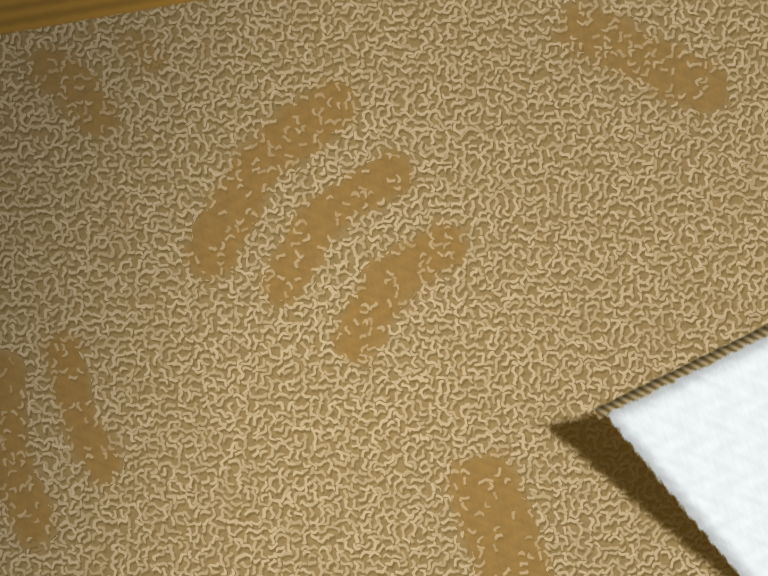
This texture is drawn by a Shadertoy shader. Its source:

```glsl
const vec3 GROUND = vec3(0.585, 0.490, 0.320);
const vec3 GROOVE = vec3(0.430, 0.360, 0.200);
const vec3 YARN = vec3(0.785, 0.700, 0.560);
const vec3 WORN = vec3(0.580, 0.455, 0.255);
const vec3 SHADOW = vec3(0.260, 0.195, 0.075);
const vec3 FLEECE = vec3(0.935, 0.955, 0.955);
const vec3 WOOD = vec3(0.600, 0.450, 0.190);

vec3 hash3(vec2 p) {
    vec3 q = fract(p.xyx * vec3(0.1031, 0.1030, 0.0973));
    q += dot(q, q.yxz + 33.33);
    return fract((q.xxy + q.yzz) * q.zyx);
}

// Smooth variation in -1..1 from layered, rotated sines
float waves(vec2 p) {
    float sum = 0.0, amp = 0.5;
    for (int i = 0; i < 4; i++) {
        sum += amp * sin(p.x + 1.7 * sin(p.y)) * cos(p.y + 0.6);
        p = mat2(1.2, 1.5, -1.5, 1.2) * p + 2.3;
        amp *= 0.6;
    }
    return sum;
}

float segment(vec2 p, vec2 a, vec2 b) {
    vec2 d = b - a;
    return length(p - a - d * clamp(dot(p - a, d) / dot(d, d), 0.0, 1.0));
}

// Signed distance to a line, positive on the left of a -> b
float side(vec2 p, vec2 a, vec2 b) {
    vec2 d = normalize(b - a);
    return d.x * (p.y - a.y) - d.y * (p.x - a.x);
}

// Curled yarn loops, one per jittered cell; wear removes some of them
float loops(vec2 p, float cell, float wear) {
    vec2 g = p / cell, id = floor(g);
    float top = 0.0;
    for (int j = -1; j <= 1; j++)
    for (int i = -1; i <= 1; i++) {
        vec2 c = id + vec2(i, j);
        vec3 r = hash3(c + 17.0), s = hash3(c + 71.0);
        vec2 q = g - c - 0.5 - 0.5 * (r.xy - 0.5);
        float angle = 0.35 + 2.8 * (r.z - 0.5);
        q = mat2(cos(angle), -sin(angle), sin(angle), cos(angle)) * q;
        q.y += 0.17 * sin(q.x * 4.5 + 6.28 * s.x);
        float halfLen = mix(0.25, 0.65, s.y) * (1.0 - 0.35 * wear);
        float d = length(vec2(max(abs(q.x) - halfLen, 0.0), q.y));
        float kept = step(0.68 * wear, s.z);
        top = max(top, kept * mix(0.6, 1.0, r.x) * smoothstep(0.33, 0.08, d));
    }
    return top;
}

// Flattened curved band through three points
float band(vec2 p, vec2 a, vec2 b, vec2 c, float radius) {
    float d = min(segment(p, a, b), segment(p, b, c));
    return 1.0 - smoothstep(-0.014, 0.014, d - radius);
}

float wornBands(vec2 p) {
    p += 0.009 * vec2(waves(p * 45.0), waves(p * 45.0 + 9.0));
    float w = band(p, vec2(0.58, 0.82), vec2(0.45, 0.72), vec2(0.365, 0.56), 0.043);
    w = max(w, band(p, vec2(0.68, 0.70), vec2(0.56, 0.63), vec2(0.49, 0.50), 0.036));
    w = max(w, band(p, vec2(0.77, 0.57), vec2(0.67, 0.51), vec2(0.62, 0.41), 0.040));
    w = max(w, band(p, vec2(0.11, 0.39), vec2(0.13, 0.29), vec2(0.18, 0.19), 0.031));
    w = max(w, band(p, vec2(0.00, 0.35), vec2(0.02, 0.18), vec2(0.06, 0.09), 0.038));
    w = max(w, 0.8 * band(p, vec2(0.09, 0.88), vec2(0.13, 0.85), vec2(0.17, 0.80), 0.038));
    w = max(w, 0.6 * band(p, vec2(0.23, 0.92), vec2(0.25, 0.91), vec2(0.26, 0.90), 0.025));
    w = max(w, 0.8 * band(p, vec2(1.01, 0.95), vec2(1.11, 0.90), vec2(1.22, 0.85), 0.045));
    return max(w, band(p, vec2(0.84, 0.15), vec2(0.87, 0.08), vec2(0.90, -0.02), 0.062));
}

vec3 carpet(vec2 p) {
    float cell = 0.0145, wear = wornBands(p);
    vec2 q = p + 0.003 * vec2(waves(p * 60.0), waves(p * 60.0 + 4.0));
    float yarn = loops(q, cell, wear);
    float shade = loops(q + vec2(-0.0025, 0.0045), cell, wear);
    vec3 col = mix(GROUND, WORN, wear) * (1.0 + 0.06 * waves(p * 130.0));
    col = mix(col, GROOVE, 0.65 * shade * (1.0 - yarn) * (1.0 - 0.6 * wear));
    return mix(col, YARN, yarn * (0.88 - 0.18 * wear));
}

// Dim at the left and upper left, brightest low in the middle
float lighting(vec2 p) {
    float l = mix(0.72, 1.03, smoothstep(-0.15, 0.6, p.x + 0.25 * (0.6 - p.y)));
    vec2 d = p - vec2(0.65, 0.25);
    return l + 0.07 * exp(-5.0 * dot(d, d)) - 0.05 * smoothstep(0.5, 1.0, p.y);
}

void mainImage(out vec4 fragColor, in vec2 fragCoord) {
    vec2 p = fragCoord / iResolution.y;
    float px = 1.0 / iResolution.y;
    vec3 col = carpet(p);

    // Bare floor beyond the carpet edge
    float floorSide = side(p, vec2(0.0, 0.94), vec2(0.35, 1.0)) + 0.002 * waves(p * 150.0);
    vec3 wood = WOOD * (1.0 + 0.08 * sin(floorSide * 260.0));
    col = mix(col, wood, smoothstep(-0.003, 0.003, floorSide));
    col *= lighting(p);

    // Folded corner: shadow, woven edge, white fleece
    vec2 corner = vec2(1.05, 0.28);
    float upper = side(p, corner, vec2(1.333, 0.418));
    float lower = side(p, corner, vec2(1.285, 0.0));
    float fuzz = 0.004 * waves(p * 110.0);
    vec2 shadowTip = vec2(0.94, 0.262);
    float shadowDist = max(-side(p, shadowTip, vec2(1.25, 0.0)),
                           side(p, shadowTip, vec2(1.06, 0.290)));
    float shadowed = 1.0 - smoothstep(-0.012, 0.008, shadowDist + fuzz);
    col = mix(col, SHADOW + 0.12 * (col - 0.4), 0.93 * shadowed);

    float along = dot(p - corner, normalize(vec2(0.283, 0.138)));
    float hem = max(abs(upper - 0.007) - 0.010, -along - 0.012) + 0.5 * fuzz;
    vec3 weave = mix(GROOVE, YARN, 0.35 + 0.35 * sin(along * 420.0 + upper * 300.0));
    weave *= 1.0 - 0.4 * smoothstep(0.004, 0.016, upper);
    col = mix(col, weave, 1.0 - smoothstep(-0.003, 0.003, hem));

    float pad = max(upper, -lower) + fuzz;
    vec3 fleece = FLEECE * (1.0 + 0.035 * waves(p * 95.0));
    fleece *= mix(0.78, 1.0, smoothstep(0.0, 0.030, -pad));
    col = mix(col, fleece, 1.0 - smoothstep(-px - 0.002, px + 0.002, pad));

    fragColor = vec4(clamp(col, 0.0, 1.0), 1.0);
}
```
